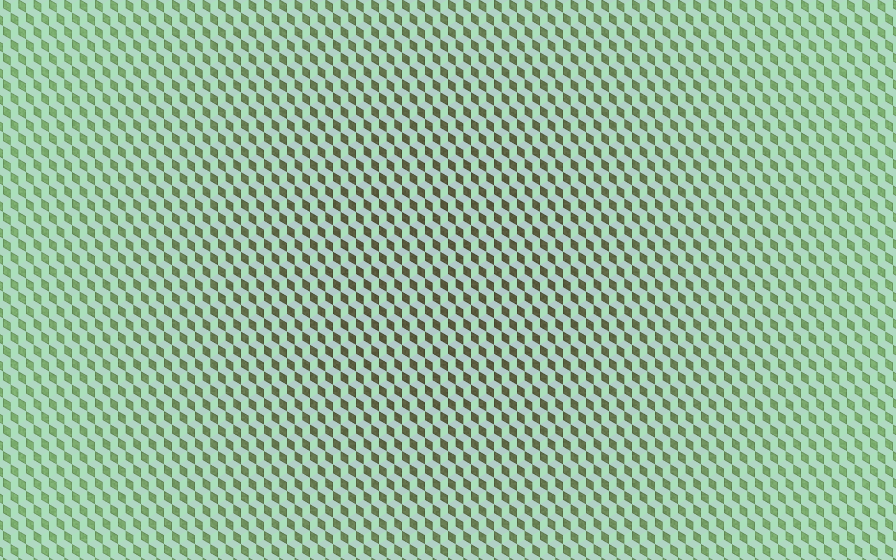
Reproduce this pattern procedurally as a WebGL 1 fragment shader.

```glsl
precision highp float;

uniform vec2 u_resolution;

const float CUBES_PER_HEIGHT = 36.5;
const vec2 LATTICE_ORIGIN = vec2(0.0, -0.005);
const vec2 GLOW_CENTER = vec2(-0.015, 0.0);
const float GLOW_INNER = 0.12;
const float GLOW_OUTER = 0.85;
const float BORDER_WIDTH = 0.11;
const float BORDER_SHADE = 0.84;
const float GRAIN_CELLS = 320.0;
const float GRAIN_AMOUNT = 0.07;

const vec3 MINT_FACE = vec3(0.67, 0.88, 0.735);
const vec3 TOP_CENTER = vec3(0.70, 0.79, 0.79);
const vec3 TOP_RIM = vec3(0.69, 0.85, 0.76);
const vec3 SHADE_CENTER = vec3(0.35, 0.35, 0.24);
const vec3 SHADE_RIM = vec3(0.49, 0.69, 0.44);

const float SQRT3 = 1.7320508;
const int SAMPLES = 3;

float hash(vec2 p) {
  vec3 q = fract(vec3(p.xyx) * 0.1031);
  q += dot(q, q.yzx + 33.33);
  return fract((q.x + q.y) * q.z);
}

// Offset from the nearest center of a pointy-top hexagon of unit width
vec2 hexOffset(vec2 p) {
  vec2 cell = vec2(1.0, SQRT3);
  vec2 a = mod(p + 0.5 * cell, cell) - 0.5 * cell;
  vec2 b = mod(p, cell) - 0.5 * cell;
  return dot(a, a) < dot(b, b) ? a : b;
}

// Left face with a darker rim and fine grain
vec3 shadedFace(vec2 h, vec2 p, vec3 base) {
  vec2 uv = vec2(-2.0 * h.x, -h.x - SQRT3 * h.y);
  vec2 inset = min(uv, 1.0 - uv);
  float border = 1.0 - step(BORDER_WIDTH, min(inset.x, inset.y));
  float grain = hash(floor(p * GRAIN_CELLS) + 400.0) - 0.5;
  return base * mix(1.0, BORDER_SHADE, border) + grain * GRAIN_AMOUNT;
}

vec3 tumblingBlocks(vec2 p) {
  float rim = smoothstep(GLOW_INNER, GLOW_OUTER, length(p - GLOW_CENTER));
  vec2 h = hexOffset((p - LATTICE_ORIGIN) * CUBES_PER_HEIGHT);

  if (h.y * SQRT3 > abs(h.x)) return mix(TOP_CENTER, TOP_RIM, rim);
  if (h.x > 0.0) return MINT_FACE;
  return shadedFace(h, p, mix(SHADE_CENTER, SHADE_RIM, rim));
}

void main() {
  // Supersample to smooth every face edge
  vec3 color = vec3(0.0);
  for (int j = 0; j < SAMPLES; j++) {
    for (int i = 0; i < SAMPLES; i++) {
      vec2 jitter = (vec2(float(i), float(j)) + 0.5) / float(SAMPLES) - 0.5;
      vec2 p = (gl_FragCoord.xy + jitter - 0.5 * u_resolution) / u_resolution.y;
      color += tumblingBlocks(p);
    }
  }
  gl_FragColor = vec4(color / float(SAMPLES * SAMPLES), 1.0);
}
```
